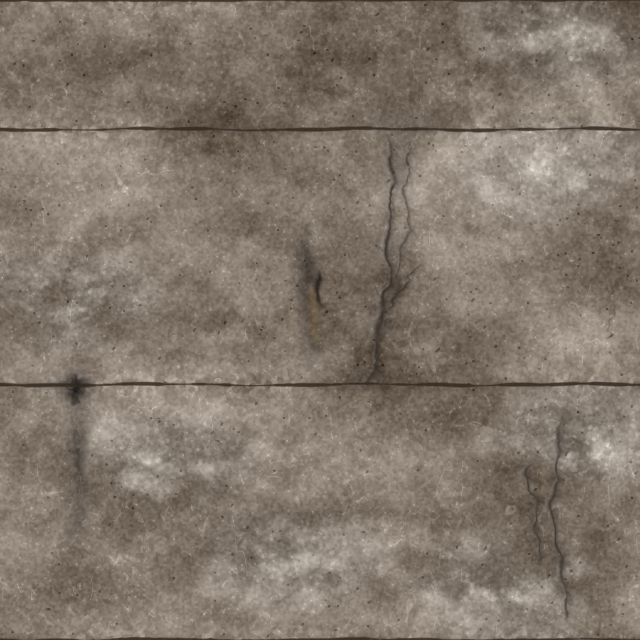
Give the GLSL for this texture, as a Shadertoy shader.

```glsl
// Weathered concrete wall: cast panels with dark seams, mottled wear, stains and cracks.

vec3 hash(vec2 p) {
    vec3 q = fract(p.xyx * vec3(0.1031, 0.1030, 0.0973));
    q += dot(q, q.yxz + 33.33);
    return fract((q.xxy + q.yzz) * q.zyx);
}

// Cellular noise: x = blended cell value, y = nearest distance, z = nearest cell value
vec3 cells(vec2 p) {
    vec2 id = floor(p), f = fract(p);
    float sum = 0.0, total = 0.0, nearest = 9.0, value = 0.0;
    for (int j = -1; j <= 1; j++)
    for (int i = -1; i <= 1; i++) {
        vec2 o = vec2(i, j);
        vec3 h = hash(id + o + 50.0);
        vec2 r = o + h.xy - f;
        float d = dot(r, r), w = exp(-5.0 * d);
        sum += w * h.z;
        total += w;
        if (d < nearest) { nearest = d; value = h.z; }
    }
    return vec3(sum / total, sqrt(nearest), value);
}

float layered(vec2 p) {
    float sum = 0.0, amp = 0.53;
    for (int i = 0; i < 4; i++) {
        sum += amp * cells(p).x;
        p = mat2(1.6, 1.2, -1.2, 1.6) * p + 7.3;
        amp *= 0.5;
    }
    return sum;
}

// Vertical soft streak, fading at both ends
float streak(vec2 p, vec2 top, vec2 foot, float width) {
    float t = (top.y - p.y) / (top.y - foot.y);
    float d = (p.x - mix(top.x, foot.x, t)) / width;
    return exp(-d * d) * smoothstep(0.0, 0.25, t) * smoothstep(1.0, 0.7, t);
}

// Meandering crack: x = sooty halo, y = dark core, z = pale raised lip
vec3 crack(vec2 p, vec4 ends, float bow, float width) {
    float t = (ends.y - p.y) / (ends.y - ends.w);
    float x = mix(ends.x, ends.z, t) + bow * sin(3.14 * t)
            + 0.003 * (sin(t * 15.0 + ends.x * 40.0) + 0.6 * sin(t * 37.0));
    float d = (p.x - x) / (width * (0.8 + 0.35 * sin(t * 23.0 + ends.x * 90.0)));
    float fade = smoothstep(0.0, 0.12, t) * smoothstep(1.0, 0.92, t);
    return fade * exp(-vec3(0.1 * d * d, 2.0 * d * d, 1.2 * (d + 1.7) * (d + 1.7)));
}

// Worn patch centres
const vec2 patches[7] = vec2[7](vec2(0.88, 0.94), vec2(0.87, 0.73), vec2(0.10, 0.53),
    vec2(0.25, 0.28), vec2(0.80, 0.09), vec2(0.45, 0.13), vec2(0.92, 0.31));
// Crack ends (top, foot), then bow and width
const vec4 crackEnds[6] = vec4[6](vec4(0.605, 0.80, 0.570, 0.38), vec4(0.632, 0.79, 0.607, 0.51),
    vec4(0.652, 0.59, 0.603, 0.51), vec4(0.880, 0.37, 0.895, 0.02),
    vec4(0.824, 0.28, 0.840, 0.11), vec4(0.955, 0.56, 0.952, 0.47));
const vec3 crackForm[6] = vec3[6](vec3(0.020, 0.0042, 1.0), vec3(0.015, 0.0030, 0.6),
    vec3(0.004, 0.0030, 0.7), vec3(-0.020, 0.0040, 0.8), vec3(0.004, 0.0032, 0.7),
    vec3(0.002, 0.0020, 0.35));

void mainImage(out vec4 fragColor, in vec2 fragCoord) {
    vec2 uv = fragCoord / iResolution.xy;
    float px = 1.0 / iResolution.y;

    // Cloudy tone, mottling and grain
    float broad = layered(uv * vec2(4.0, 7.0) + 3.0);
    float mottle = layered(uv * vec2(24.0, 30.0) + 11.0);
    vec3 fine = cells(uv * 125.0);
    float grain = cells(uv * 260.0 + 5.0).x;
    float tone = 0.518 + 0.38 * (broad - 0.5) + 0.20 * (mottle - 0.5)
               + 0.10 * (grain - 0.5) + 0.06 * (fine.x - 0.5);

    // Panel shading: dark top course, pale band under the middle seam
    tone -= 0.035 * smoothstep(0.79, 0.81, uv.y);
    tone += 0.06 * exp(-pow((uv.y - 0.73) / 0.06, 2.0)) - 0.04 * exp(-pow((uv.y - 0.18) / 0.035, 2.0));

    // Worn patches with pale blooms
    float worn = 0.0;
    for (int i = 0; i < 7; i++) {
        vec2 d = (uv - patches[i]) / vec2(0.13, 0.065);
        worn = max(worn, exp(-dot(d, d)));
    }
    worn *= smoothstep(0.3, 0.6, broad + 0.5 * (mottle - 0.4));
    vec3 spot = cells(uv * 75.0 + mottle);
    float bloom = smoothstep(0.42, 0.12, spot.y) * smoothstep(0.45, 0.8, spot.z);
    tone += worn * (0.40 * (mottle - 0.53) + 0.11 * bloom);

    // Pale hairlines, flakes and dark pits
    float vein = abs(layered(uv * vec2(9.0, 5.0) + 31.0) - 0.5);
    tone += 0.08 * smoothstep(0.008, 0.0, vein) * smoothstep(0.45, 0.65, fine.x);
    tone += 0.09 * smoothstep(0.3, 0.1, fine.y) * smoothstep(0.90, 0.94, fine.z);
    tone -= 0.14 * smoothstep(0.2, 0.1, spot.y) * smoothstep(0.10, 0.05, spot.z);
    vec3 color = vec3(tone) - mix(vec3(0.0, 0.048, 0.093), vec3(0.0, 0.035, 0.075), worn);

    // Dripping stains and soot
    vec2 p = uv + 0.018 * (vec2(mottle, broad) - 0.5);
    float rough = smoothstep(0.3, 0.6, mottle + 0.3 * (fine.x - 0.5));
    float drip = streak(p, vec2(0.121, 0.46), vec2(0.122, 0.13), 0.014) * (0.35 + 0.65 * rough);
    float spindle = streak(p, vec2(0.477, 0.66), vec2(0.492, 0.41), 0.015);
    float soot = exp(-dot(p - vec2(0.12, 0.40), p - vec2(0.12, 0.40)) / 0.0008)
               + 0.8 * exp(-dot(p - vec2(0.635, 0.742), p - vec2(0.635, 0.742)) / 0.0002)
               + 0.4 * exp(-dot(p - vec2(0.62, 0.82), p - vec2(0.62, 0.82)) / 0.0016);
    color *= 1.0 - 0.42 * drip - 0.32 * spindle - 0.40 * soot * rough;
    color += vec3(0.10, 0.07, 0.02) * streak(p, vec2(0.490, 0.56), vec2(0.492, 0.45), 0.007);
    color *= 1.0 - 0.55 * streak(p, vec2(0.497, 0.58), vec2(0.500, 0.51), 0.004);

    // Cracks
    for (int i = 0; i < 6; i++) {
        vec3 c = crackForm[i].z * crack(p, crackEnds[i], crackForm[i].x, crackForm[i].y);
        color *= 1.0 - 0.25 * c.x;
        color += 0.06 * c.z;
        color = mix(color, vec3(0.20, 0.17, 0.15), 0.75 * c.y * (0.5 + 0.5 * rough));
    }

    // Seams with chipped pale edges
    float y = uv.y + 0.0012 * (sin(uv.x * 19.0) + 0.5 * sin(uv.x * 53.0));
    float seam = min(abs(y - 0.399 * round(y / 0.399)), abs(1.0 - uv.y));
    float chips = exp(-seam * 90.0) * smoothstep(0.5, 0.7, fine.x) * smoothstep(0.4, 0.65, broad);
    color += 0.13 * chips;
    float halfWidth = 0.0008 + 0.0022 * smoothstep(0.3, 0.7, mottle);
    color *= 1.0 - 0.15 * exp(-seam * 160.0);
    color = mix(color, vec3(0.20, 0.16, 0.12), 0.85 * smoothstep(halfWidth + px, halfWidth - px, seam));

    fragColor = vec4(clamp(color, 0.0, 1.0), 1.0);
}
```
